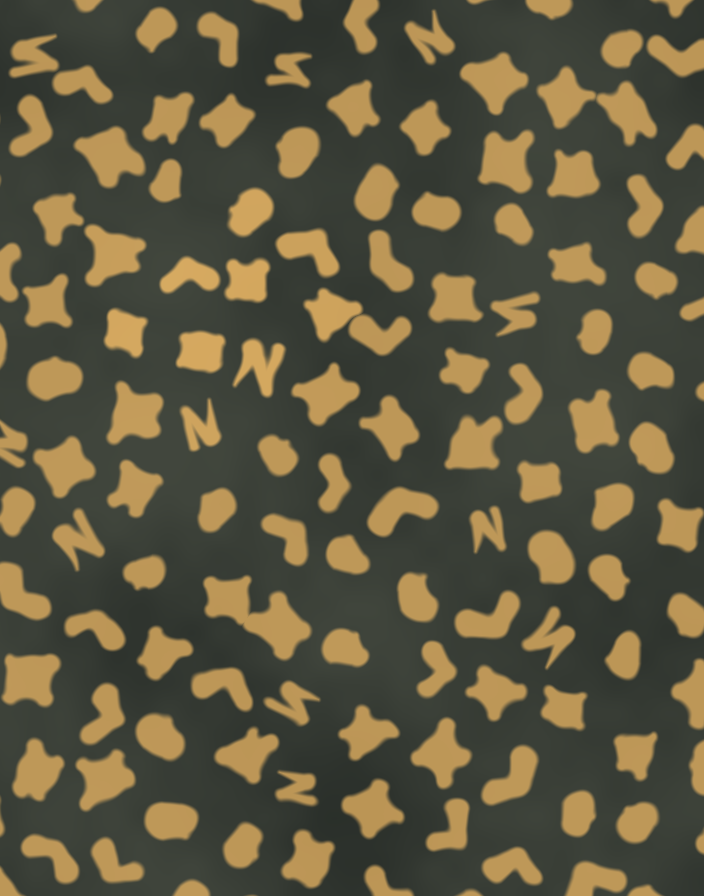
Reproduce this pattern procedurally as a WebGL 1 fragment shader.

```glsl
precision highp float;
// Scattered golden cut-out blobs with soft edges on a mottled dark green ground.

uniform vec2 u_resolution;

const vec3 GROUND_DARK = vec3(0.165, 0.185, 0.165);
const vec3 GROUND_LIGHT = vec3(0.255, 0.275, 0.238);
const vec3 GOLD = vec3(0.742, 0.592, 0.342);
const vec3 GOLD_BRIGHT = vec3(0.830, 0.655, 0.370);

const float CELL = 0.082;          // blob spacing, in canvas heights
const float GRID_TURN = 0.35;      // tilt of the scatter grid
const float JITTER = 0.26;         // full wander of a blob, in cells
const float EDGE = 0.036;          // half width of the soft edge, in cells
const float WOBBLE = 0.07;         // outline irregularity, in cells
const vec2 GLOW_CENTER = vec2(-0.145, 0.148);
const float GLOW_RADIUS = 0.165;

// Blob kinds as cumulative shares; the rest are zigzags.
const float LOBED_SHARE = 0.40;
const float OVAL_SHARE = 0.67;
const float BENT_SHARE = 0.88;

vec3 hash3(vec2 p) {
  vec3 q = fract(p.xyx * vec3(0.1031, 0.1030, 0.0973));
  q += dot(q, q.yxz + 33.33);
  return fract((q.xxy + q.yzz) * q.zyx);
}

vec2 noise2(vec2 p) {
  vec2 i = floor(p), f = fract(p);
  f = f * f * (3.0 - 2.0 * f);
  vec2 low = mix(hash3(i).xy, hash3(i + vec2(1, 0)).xy, f.x);
  vec2 high = mix(hash3(i + vec2(0, 1)).xy, hash3(i + vec2(1, 1)).xy, f.x);
  return mix(low, high, f.y);
}

mat2 turn(float a) {
  return mat2(cos(a), sin(a), -sin(a), cos(a));
}

float smoothUnion(float a, float b, float k) {
  float h = max(k - abs(a - b), 0.0) / k;
  return min(a, b) - 0.25 * k * h * h;
}

// Limb from a to b whose radius runs from ra to rb.
float limb(vec2 p, vec2 a, vec2 b, float ra, float rb) {
  vec2 along = b - a;
  float h = clamp(dot(p - a, along) / dot(along, along), 0.0, 1.0);
  return length(p - a - along * h) - mix(ra, rb, h);
}

// Round core with four uneven arms.
float lobed(vec2 p, vec2 seed) {
  float d = length(p) - 0.245;
  for (int i = 0; i < 4; i++) {
    vec3 r = hash3(seed + 7.3 * float(i + 1));
    float angle = 1.571 * float(i) + 0.8 * (r.x - 0.5);
    vec2 tip = mix(0.24, 0.37, r.y) * vec2(cos(angle), sin(angle));
    d = smoothUnion(d, limb(p, vec2(0), tip, 0.13, mix(0.06, 0.12, r.z)), 0.09);
  }
  return d;
}

// Egg with one blunt corner.
float oval(vec2 p, vec3 r) {
  float body = limb(p, vec2(-0.10, 0), vec2(0.14, 0.02), 0.22, mix(0.13, 0.20, r.x));
  vec2 corner = vec2(mix(-0.15, 0.20, r.y), 0.22);
  return smoothUnion(body, limb(p, vec2(0), corner, 0.12, 0.03), 0.10);
}

// Two rounded ends joined by a narrower elbow.
float bent(vec2 p, vec3 r) {
  vec2 elbow = vec2(0, mix(-0.17, -0.04, r.x));
  float left = limb(p, vec2(-0.26, 0.09), elbow, 0.13, 0.11);
  float right = limb(p, elbow, vec2(0.26, mix(-0.02, 0.15, r.y)), 0.11, 0.16);
  return smoothUnion(left, right, 0.08);
}

// Three tapered strokes folded back on each other.
float zigzag(vec2 p, vec3 r) {
  vec2 top = vec2(-0.15, 0.25), low = vec2(0.08, mix(-0.22, -0.10, r.x));
  float d = limb(p, vec2(-0.19, -0.25), top, 0.07, 0.05);
  d = smoothUnion(d, limb(p, top, low, 0.06, 0.11), 0.05);
  return smoothUnion(d, limb(p, low, vec2(0.22, 0.27), 0.11, 0.02), 0.05);
}

float blob(vec2 p, vec2 id) {
  vec3 pick = hash3(id + 41.7), form = hash3(id + 83.1);
  float size = mix(0.92, 1.20, pick.y);
  p = turn(6.2832 * pick.z) * p / size;
  if (form.z > 0.5) p.x = -p.x;
  float d;
  if (pick.x < LOBED_SHARE) d = lobed(p, id);
  else if (pick.x < OVAL_SHARE) d = oval(p, form);
  else if (pick.x < BENT_SHARE) d = bent(p, form);
  else d = zigzag(p, form);
  return d * size;
}

void main() {
  vec2 p = (gl_FragCoord.xy - 0.5 * u_resolution) / u_resolution.y;

  // Mottled ground
  float mottle = 0.60 * noise2(p * 4.5 + 11.0).x + 0.28 * noise2(p * 10.0 + 27.0).x
               + 0.12 * noise2(p * 34.0 + 53.0).x;
  vec3 color = mix(GROUND_DARK, GROUND_LIGHT, smoothstep(0.12, 0.88, mottle));

  // Nearest blob on a staggered, jittered grid
  vec2 g = turn(GRID_TURN) * p / CELL + 40.0;
  vec2 w = g + WOBBLE * (noise2(g * 3.6) - 0.5);
  float nearest = 1.0, glow = 0.0;
  for (int j = -1; j <= 1; j++) {
    float row = floor(w.y) + float(j);
    float stagger = 0.5 * mod(row, 2.0);
    for (int i = -1; i <= 1; i++) {
      vec2 id = vec2(floor(w.x - stagger) + float(i), row);
      vec2 center = id + vec2(0.5 + stagger, 0.5) + JITTER * (hash3(id).xy - 0.5);
      float d = blob(w - center, id);
      if (d < nearest) {
        nearest = d;
        vec2 place = turn(-GRID_TURN) * (center - 40.0) * CELL;
        glow = 1.0 - smoothstep(0.6, 1.0, length(place - GLOW_CENTER) / GLOW_RADIUS);
      }
    }
  }

  // Gold, brighter in one patch
  vec3 gold = mix(GOLD, GOLD_BRIGHT, glow) + 0.03 * (mottle - 0.5);
  color = mix(color, gold, 1.0 - smoothstep(-EDGE, EDGE, nearest));
  gl_FragColor = vec4(color, 1.0);
}
```
